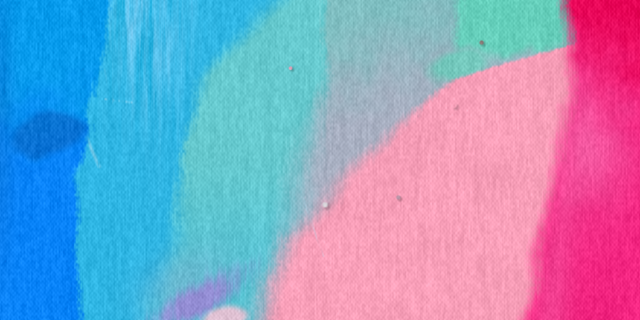
Reproduce this background procedurally as a Shadertoy shader.

```glsl
const vec3 DEEP_BLUE = vec3(0.03, 0.51, 0.97);
const vec3 CLEAR_BLUE = vec3(0.03, 0.61, 0.93);
const vec3 NAVY = vec3(0.03, 0.41, 0.78);
const vec3 SKY = vec3(0.18, 0.71, 0.89);
const vec3 TEAL = vec3(0.40, 0.79, 0.81);
const vec3 SAGE = vec3(0.50, 0.75, 0.76);
const vec3 GREY = vec3(0.66, 0.69, 0.76);
const vec3 GREEN = vec3(0.38, 0.82, 0.73);
const vec3 PINK = vec3(0.97, 0.62, 0.72);
const vec3 MAGENTA = vec3(0.95, 0.14, 0.50);
const vec3 CRIMSON = vec3(0.91, 0.02, 0.34);
const vec3 ROSE = vec3(0.96, 0.38, 0.65);
const vec3 VIOLET = vec3(0.60, 0.53, 0.83);
const vec3 CREAM = vec3(0.88, 0.76, 0.83);

float hash(vec2 p) {
    vec3 q = fract(p.xyx * 0.1031);
    q += dot(q, q.yzx + 33.33);
    return fract((q.x + q.y) * q.z);
}

float noise(vec2 p) {
    vec2 i = floor(p), f = fract(p);
    f = f * f * (3.0 - 2.0 * f);
    return mix(mix(hash(i), hash(i + vec2(1, 0)), f.x),
               mix(hash(i + vec2(0, 1)), hash(i + vec2(1, 1)), f.x), f.y);
}

float fbm(vec2 p) {
    float sum = 0.0, gain = 0.5;
    for (int i = 0; i < 4; i++) {
        sum += gain * noise(p);
        p = p * 2.03 + 17.0;
        gain *= 0.5;
    }
    return sum / 0.9375;
}

// Interpolates five edge positions spaced evenly from bottom to top
float edgeAt(float y, vec4 lower, float top) {
    float t = clamp(y, 0.0, 1.0) * 4.0;
    vec4 w = max(1.0 - abs(t - vec4(0, 1, 2, 3)), 0.0);
    return dot(w, lower) + max(t - 3.0, 0.0) * top;
}

float step01(float d, float blur) { return smoothstep(-blur, blur, d); }

// Soft rotated ellipse, one at its centre
float blob(vec2 p, vec2 centre, vec2 radius, float angle) {
    float c = cos(angle), s = sin(angle);
    vec2 q = mat2(c, -s, s, c) * (p - centre) / radius;
    return exp(-dot(q, q));
}

float stroke(vec2 p, vec2 a, vec2 b, float width) {
    vec2 d = b - a;
    float t = clamp(dot(p - a, d) / dot(d, d), 0.0, 1.0);
    return 1.0 - smoothstep(0.0, width, length(p - a - d * t));
}

// Raised paint fleck with a shadow at its lower right
vec3 fleck(vec3 col, vec2 p, vec2 centre, float r, vec3 tint) {
    float shade = 1.0 - smoothstep(0.3 * r, 1.6 * r, length(p - centre - vec2(r, -r) * 0.6));
    float body = 1.0 - smoothstep(0.4 * r, 1.2 * r, length(p - centre));
    return mix(col * (1.0 - 0.2 * shade), tint, body * 0.8);
}

void mainImage(out vec4 fragColor, in vec2 fragCoord) {
    vec2 p = fragCoord / iResolution.y;
    p.x *= 2.0 * iResolution.y / iResolution.x;
    float wobble = fbm(p * 9.0) - 0.5;
    float bristle = fbm(p * vec2(70.0, 5.0)) - 0.5;
    float grain = noise(p * vec2(150.0, 110.0)) - 0.5;
    float x = p.x + wobble * 0.05 + bristle * 0.03 + grain * 0.012;

    // Blue side
    vec3 col = mix(DEEP_BLUE, CLEAR_BLUE, smoothstep(0.4, 0.85, p.y + wobble * 0.3));
    float dark = blob(p + wobble * 0.08, vec2(0.15, 0.58), vec2(0.13, 0.075), 0.35);
    col = mix(col, NAVY, 0.75 * smoothstep(0.25, 0.6, dark));
    col = mix(col, NAVY, 0.4 * blob(p, vec2(0.0, 0.62), vec2(0.04, 0.45), 0.0));

    // Sky and teal bands
    vec3 sky = SKY + vec3(0.2, 0.06, 0.04) * blob(p, vec2(0.45, 0.95), vec2(0.12, 0.3), 0.1) * (0.6 + 3.0 * bristle);
    col = mix(col, sky, step01(x - edgeAt(p.y, vec4(0.26, 0.24, 0.247, 0.307), 0.365), 0.014));
    vec3 teal = mix(mix(TEAL, SKY, 0.25), TEAL, smoothstep(0.15, 0.55, p.y));
    float tealBlur = 0.015 + 0.11 * abs(p.y - 0.55);
    col = mix(col, teal, step01(x - edgeAt(p.y, vec4(0.47, 0.55, 0.575, 0.625), 0.86), tealBlur));

    // Grey veil, green corner and violet smear
    vec3 veil = mix(GREY, SAGE, smoothstep(0.62, 1.0, p.y + wobble * 0.2 - 0.15 * (p.x - 1.2)));
    float veilBlur = mix(0.08, 0.016, smoothstep(0.5, 0.85, p.y));
    col = mix(col, veil, step01(x - edgeAt(p.y, vec4(0.80, 0.90, 0.95, 1.03), 1.01), veilBlur));
    float green = step01(x - 1.42, 0.025) * step01(p.y - 0.83 + wobble * 0.12, 0.03);
    col = mix(col, GREEN, 0.9 * green);
    float dab = blob(p + wobble * 0.06, vec2(1.43, 0.79), vec2(0.10, 0.045), 0.2);
    col = mix(col, GREEN, 0.7 * smoothstep(0.15, 0.7, dab));
    col = mix(col, mix(GREY, SKY, 0.4), 0.55 * blob(p, vec2(0.57, 0.12), vec2(0.14, 0.08), 0.5));
    float smear = blob(p + wobble * 0.08, vec2(0.62, 0.06), vec2(0.17, 0.055), 0.55);
    col = mix(col, VIOLET, 0.9 * smoothstep(0.1, 0.85, smear + bristle * 0.4));
    float pale = blob(p + wobble * 0.04, vec2(0.70, 0.0), vec2(0.08, 0.05), 0.4);
    col = mix(col, CREAM, smoothstep(0.25, 0.65, pale));

    // Pink field and magenta side
    float pinkEdge = edgeAt(p.y, vec4(0.82, 0.91, 1.125, 1.41), 2.24);
    float pinkBlur = mix(0.06, 0.022, smoothstep(0.45, 0.75, p.y));
    col = mix(col, PINK + 0.04 * wobble, step01(x - pinkEdge, pinkBlur));
    vec3 hot = mix(MAGENTA, CRIMSON, smoothstep(0.6, 1.0, p.y + 0.4 * (p.x - 1.85) + wobble * 0.2));
    hot = mix(hot, ROSE, 0.85 * blob(p + wobble * 0.1, vec2(1.85, 0.55), vec2(0.11, 0.2), 0.1));
    hot = mix(hot, ROSE, 0.45 * blob(p, vec2(1.73, 0.1), vec2(0.06, 0.4), -0.1));
    col = mix(col, hot, step01(x - edgeAt(p.y, vec4(1.64, 1.69, 1.75, 1.775), 1.77), 0.035));

    // Dry scratches
    float dry = stroke(p, vec2(0.33, 0.78), vec2(0.35, 0.68), 0.008);
    dry += stroke(p, vec2(0.27, 0.57), vec2(0.31, 0.48), 0.01);
    dry += stroke(p, vec2(0.33, 0.69), vec2(0.41, 0.68), 0.007);
    dry += 0.6 * stroke(p, vec2(0.94, 0.40), vec2(1.01, 0.2), 0.006);
    col = mix(col, vec3(0.68, 0.85, 0.93), clamp(dry, 0.0, 1.0) * 0.5 * smoothstep(-0.2, 0.2, bristle));

    // Placed flecks
    col = fleck(col, p, vec2(1.016, 0.36), 0.010, vec3(0.86, 0.88, 0.89));
    col = fleck(col, p, vec2(1.245, 0.383), 0.008, vec3(0.67, 0.57, 0.64));
    col = fleck(col, p, vec2(1.505, 0.867), 0.008, vec3(0.58, 0.42, 0.42));
    col = fleck(col, p, vec2(1.42, 0.67), 0.009, PINK);
    col = fleck(col, p, vec2(0.908, 0.787), 0.007, PINK);

    // Canvas weave and brush grain
    vec2 thread = cos(p * vec2(520.0, 440.0) + 3.0 * wobble);
    float ridges = noise(p * vec2(210.0, 28.0)) - 0.5;
    col += 0.018 * thread.x * thread.y + 0.05 * bristle + 0.06 * grain + 0.05 * ridges;
    fragColor = vec4(clamp(col, 0.0, 1.0), 1.0);
}
```
